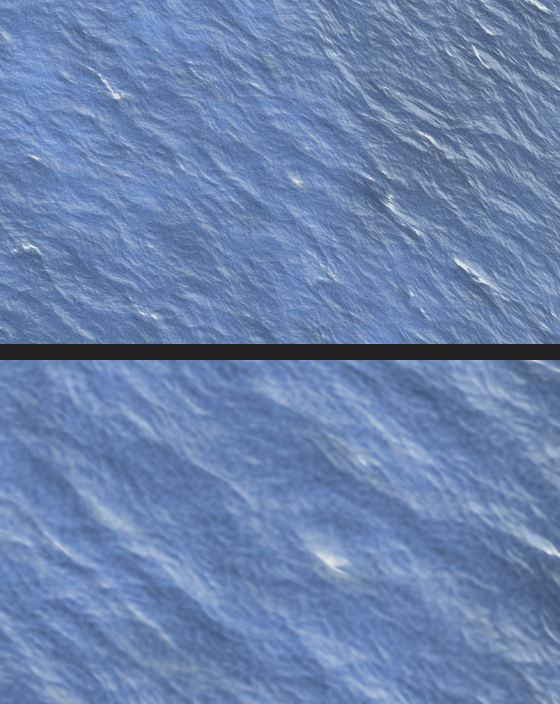
Top, the full canvas; bottom, a detail of the centre.
This texture is drawn by a WebGL 2 fragment shader. Its source:

```glsl
#version 300 es
precision highp float;
// Wind-rippled open water from above, with broken pale crests running diagonally.

uniform vec2 u_resolution;
out vec4 fragColor;

const float WAVE_TILT = 0.46;

vec2 hashGradient(vec2 cell) {
    float angle = 6.2832 * fract(sin(dot(cell, vec2(127.1, 311.7))) * 43758.5453);
    return vec2(cos(angle), sin(angle));
}

// Gradient noise, roughly -0.7 to 0.7
float noise(vec2 p) {
    vec2 cell = floor(p);
    vec2 f = p - cell;
    vec2 u = f * f * f * (f * (f * 6.0 - 15.0) + 10.0);
    float a = dot(hashGradient(cell), f);
    float b = dot(hashGradient(cell + vec2(1, 0)), f - vec2(1, 0));
    float c = dot(hashGradient(cell + vec2(0, 1)), f - vec2(0, 1));
    float d = dot(hashGradient(cell + vec2(1, 1)), f - vec2(1, 1));
    return mix(mix(a, b, u.x), mix(c, d, u.x), u.y);
}

// x runs along the crests, y across them
vec2 waveCoords(vec2 p, float tilt) {
    float c = cos(tilt), s = sin(tilt);
    return vec2(c * p.x - s * p.y, s * p.x + c * p.y);
}

// Sum of creased ripples, each octave turned a little
float waterHeight(vec2 p) {
    float height = 0.0, amplitude = 1.0, frequency = 9.0;
    p += 0.025 * vec2(noise(p * 6.0), noise(p * 6.0 + 31.0));
    for (int i = 0; i < 5; i++) {
        float turn = 0.35 * sin(float(i) * 2.4);
        vec2 q = waveCoords(p, WAVE_TILT + turn);
        float n = noise(q * frequency * vec2(0.55, 1.0) + float(i) * 17.3);
        height += amplitude * (1.0 - 2.0 * sqrt(n * n + 0.002));
        amplitude *= 0.55;
        frequency *= 1.8;
    }
    return height;
}

// Broken crests: x is the bright line with its soft upper side, y the dark face below
vec2 crestBand(vec2 p, float frequency, float seed) {
    vec2 q = waveCoords(p, WAVE_TILT);
    float warp = 1.3 * noise(q * vec2(2.2, 3.2) + seed)
               + 0.45 * noise(q * vec2(8.0, 9.0) + seed)
               + 0.14 * noise(q * vec2(26.0, 24.0) + seed);
    float phase = fract(q.y * frequency + warp);
    float patches = noise(q * frequency * vec2(0.6, 0.8) + seed * 2.0);
    float gate = smoothstep(-0.08, 0.36, patches);
    float trail = 0.7 * exp(-phase * 9.0) + 0.3 * exp(-phase * 3.5);
    float edge = smoothstep(0.88, 1.0, phase);
    float face = smoothstep(0.5, 0.85, phase) * (1.0 - edge);
    return gate * vec2(max(trail, edge), face);
}

void main() {
    vec2 p = gl_FragCoord.xy / u_resolution.y;

    // Wave fronts steepen toward the right
    vec2 bent = p + vec2(0.0, 0.12 * p.x * p.x);

    // Broad colour regions: clear blue to slate
    float slate = smoothstep(-0.2, 0.4, 0.8 * (p.x - 1.0) + 0.5 * (p.y - 0.5)
                             + 0.35 * noise(p * 2.3 + 5.0));
    vec3 water = mix(vec3(0.405, 0.525, 0.735), vec3(0.39, 0.475, 0.615), slate);
    float corner = 1.0 - smoothstep(0.0, 0.6, length(p - vec2(0.05, 0.0)));
    water *= 1.0 - 0.13 * corner + 0.16 * noise(p * vec2(2.8, 3.4) + 40.0)
           + 0.12 * noise(bent * vec2(6.0, 7.0) + 70.0);

    // Relief lit from the upper right
    float stepSize = 0.004;
    vec2 lightDir = vec2(sin(WAVE_TILT), cos(WAVE_TILT));
    float slope = waterHeight(bent) - waterHeight(bent + lightDir * stepSize);
    float relief = slope / stepSize / 23.0 * mix(0.75, 1.25, slate);
    vec3 color = mix(water, vec3(0.70, 0.77, 0.85), clamp(relief * 0.35, 0.0, 0.75));
    color = mix(color, vec3(0.29, 0.375, 0.53), clamp(-relief * 0.34, 0.0, 0.75));

    // Pale crests in three sizes, broken into glints by the relief
    vec2 large = crestBand(bent, 9.0, 3.7);
    vec2 middle = crestBand(bent, 15.0, 21.4);
    vec2 small = crestBand(bent, 25.0, 47.9);
    float glint = clamp(0.62 + 0.5 * relief, 0.15, 1.3);
    float crest = (large.x + 0.7 * middle.x + 0.4 * small.x) * glint;
    float face = large.y + 0.7 * middle.y + 0.5 * small.y;
    color *= 1.0 - 0.13 * min(face, 1.0);
    color = mix(color, vec3(0.72, 0.79, 0.87), clamp(crest * 0.55, 0.0, 0.8));
    color = mix(color, vec3(0.91, 0.91, 0.89), 0.8 * smoothstep(0.6, 1.25, crest));

    // Fine grain
    color += 0.06 * noise(p * 150.0);
    fragColor = vec4(clamp(color, 0.0, 1.0), 1.0);
}
```
